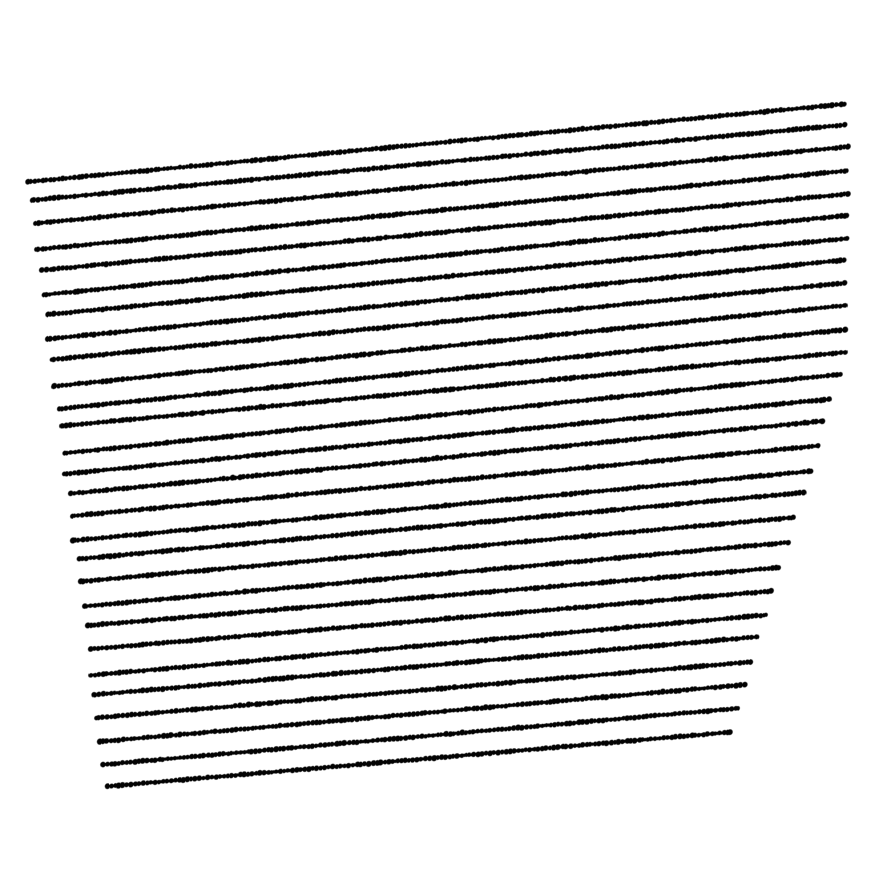
This pattern is drawn by a three.js fragment shader. Its source:

```glsl
// Twenty-eight rough ink strokes, gently rising, stacked in a tapering block on white.
// Each stroke is a thin straight core with overlapping beads of jittered size along it;
// the block keeps a blank margin on all sides, so the tile wraps without a seam.
varying vec2 vUv;

const vec3 PAPER = vec3(1.0);
const vec3 INK = vec3(0.01);

const int LINES = 28;
const float TOP = 0.8005;           // height of the first stroke at x = 0
const float SPACING = 0.0254;       // drop from one stroke to the next
const float RISE = 0.088;           // slope of the strokes
const float LEFT = 0.0326;          // left end of the first stroke
const float LEFT_STEP = 0.00318;    // left end moves in by this per stroke
const float RIGHT = 0.944;          // right end of the upper strokes
const float RIGHT_STEP = 0.0082;    // right end moves in by this per lower stroke
const float TAPER_START = 11.0;     // stroke at which the right taper begins
const float FAN_PERIOD = 34.0;      // strokes per cycle of the slow spacing drift
const float END_JITTER = 0.005;
const float LEFT_WOBBLE = 0.007;    // height scatter of the left ends
const float RIGHT_WOBBLE = 0.0035;  // height scatter of the right ends

const float CORE = 0.0018;          // half width of the solid core
const float BEAD_STEP = 0.0045;     // distance between beads
const float BEAD_MIN = 0.0024;
const float BEAD_MAX = 0.0032;
const float BEAD_SHIFT = 0.0007;    // scatter of beads across the stroke
const float SOFT = 0.001;           // half width of the smoothed edge
const float REACH = 0.01;           // beyond this a stroke has no effect
const float TAU = 6.28319;

float hash(vec2 p) {
  return fract(sin(dot(p, vec2(127.1, 311.7))) * 43758.55);
}

// Signed scatter in -0.5..0.5 for one property of one stroke
float scatter(float line, float property) {
  return hash(vec2(line, property)) - 0.5;
}

// Distance to the beads nearest to x; "across" is the offset from the stroke axis
float beadDistance(float x, float across, float line, vec2 ends) {
  float d = 1.0;
  float cell = floor(x / BEAD_STEP);
  for (int k = -1; k <= 1; k++) {
    vec2 id = vec2(cell + float(k), line + 50.0);
    float along = id.x + 0.5 + 0.4 * (hash(id + 7.3) - 0.5);
    vec2 center = vec2(clamp(along * BEAD_STEP, ends.x, ends.y),
                       BEAD_SHIFT * (hash(id + 3.1) - 0.5));
    float radius = mix(BEAD_MIN, BEAD_MAX, hash(id))
                 + 0.0002 * sin(center.x * 90.0 + line * 2.4);
    d = min(d, length(vec2(x, across) - center) - radius);
  }
  return d;
}

float strokeDistance(vec2 p, float line) {
  // Tapering ends
  vec2 ends = vec2(LEFT + LEFT_STEP * line,
                   RIGHT - RIGHT_STEP * max(line - TAPER_START, 0.0));
  ends += END_JITTER * vec2(scatter(line, 1.0), scatter(line, 2.0));

  // Slightly uneven heights at both ends, joined by a straight line
  float drift = sin(TAU * line / FAN_PERIOD);
  float leftShift = -0.0030 - 0.0023 * drift + LEFT_WOBBLE * scatter(line, 3.0);
  float rightShift = 0.0009 + 0.0033 * drift + RIGHT_WOBBLE * scatter(line, 4.0);
  float t = (p.x - ends.x) / (ends.y - ends.x);
  float axis = TOP - SPACING * line + RISE * p.x + mix(leftShift, rightShift, t);

  float across = p.y - axis;
  if (abs(across) > REACH) return REACH;
  float outside = p.x - clamp(p.x, ends.x, ends.y);
  float core = length(vec2(outside, across)) - CORE;
  return min(core, beadDistance(p.x, across, line, ends));
}

void main() {
  vec2 p = fract(vUv);
  float d = REACH;
  for (int i = 0; i < LINES; i++) {
    d = min(d, strokeDistance(p, float(i)));
  }
  float ink = 1.0 - smoothstep(-SOFT, SOFT, d);
  gl_FragColor = vec4(mix(PAPER, INK, ink), 1.0);
}
```
